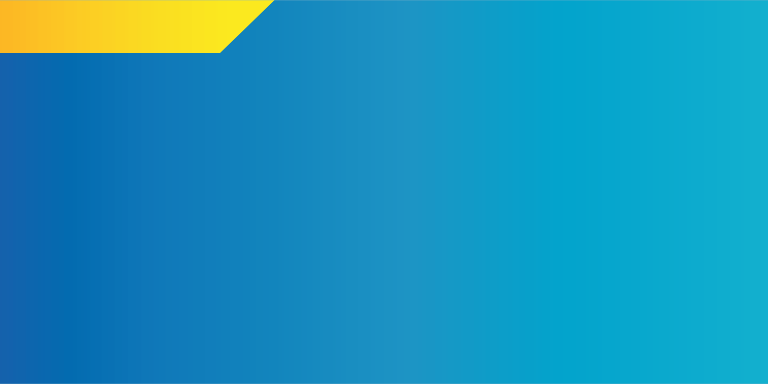
Reproduce this background procedurally as a Shadertoy shader.

```glsl
// A wide blue-to-cyan backdrop with a slanted yellow banner in the top left corner.
// Both fills are horizontal multi-stop gradients with faint vertical banding;
// the banner is cut out by two half-plane distances.

#define BANNER_HEIGHT 0.138   // in canvas heights
#define BANNER_BASE 0.573     // length of the lower edge, in canvas heights
#define BANNER_SLOPE 1.03     // sideways run of the slanted end per unit of rise
#define BAND_COUNT 60.0       // vertical bands across the canvas
#define BAND_STRENGTH 0.5     // 0 = smooth gradient, 1 = flat bands
#define RIM_WIDTH 0.0025      // hairline along top and bottom
#define RIM_STRENGTH 0.25

const vec3 RIM_COLOR = vec3(0.52, 0.70, 0.78);

// Colour in rgb, horizontal position in w
const vec4 BACKDROP[9] = vec4[9](
    vec4(0.085, 0.380, 0.675, 0.00),
    vec4(0.010, 0.420, 0.690, 0.09),
    vec4(0.060, 0.470, 0.725, 0.20),
    vec4(0.070, 0.520, 0.740, 0.35),
    vec4(0.115, 0.580, 0.770, 0.53),
    vec4(0.070, 0.605, 0.780, 0.61),
    vec4(0.010, 0.640, 0.800, 0.73),
    vec4(0.035, 0.660, 0.805, 0.85),
    vec4(0.075, 0.690, 0.810, 1.00));

const vec4 BANNER[4] = vec4[4](
    vec4(0.990, 0.715, 0.140, 0.00),
    vec4(0.990, 0.795, 0.140, 0.10),
    vec4(0.980, 0.865, 0.130, 0.20),
    vec4(0.985, 0.915, 0.120, 0.30));

// Blend factor between two neighbouring stops
float ramp(float from, float to, float x) {
    return clamp((x - from) / (to - from), 0.0, 1.0);
}

vec3 backdropColor(float x) {
    vec3 color = BACKDROP[0].rgb;
    for (int i = 1; i < 9; i++)
        color = mix(color, BACKDROP[i].rgb, ramp(BACKDROP[i - 1].w, BACKDROP[i].w, x));
    return color;
}

vec3 bannerColor(float x) {
    vec3 color = BANNER[0].rgb;
    for (int i = 1; i < 4; i++)
        color = mix(color, BANNER[i].rgb, ramp(BANNER[i - 1].w, BANNER[i].w, x));
    return color;
}

// Signed distance to the banner, negative inside
float bannerDistance(vec2 p) {
    float lowerEdge = 1.0 - BANNER_HEIGHT;
    float slant = (p.x - BANNER_BASE - BANNER_SLOPE * (p.y - lowerEdge))
                / length(vec2(1.0, BANNER_SLOPE));
    return max(lowerEdge - p.y, slant);
}

void mainImage(out vec4 fragColor, in vec2 fragCoord) {
    vec2 p = fragCoord / iResolution.y;
    float x = fragCoord.x / iResolution.x;
    float pixel = 1.0 / iResolution.y;

    // Gentle stepping of the gradient coordinate
    float stepped = (floor(x * BAND_COUNT) + 0.5) / BAND_COUNT;
    float bandedX = mix(x, stepped, BAND_STRENGTH);

    // Banner over backdrop
    float coverage = smoothstep(0.5 * pixel, -0.5 * pixel, bannerDistance(p));
    vec3 color = mix(backdropColor(bandedX), bannerColor(bandedX), coverage);

    // Pale hairline on the upper and lower borders
    float borderDistance = min(p.y, 1.0 - p.y);
    float rim = 1.0 - smoothstep(RIM_WIDTH - 0.5 * pixel, RIM_WIDTH + 0.5 * pixel, borderDistance);
    color = mix(color, RIM_COLOR, RIM_STRENGTH * rim);

    fragColor = vec4(color, 1.0);
}
```
